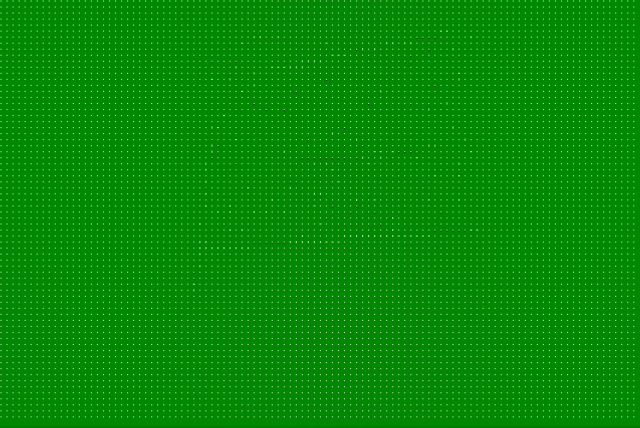
Give the GLSL for this pattern, as a Shadertoy shader.

```glsl
float hash(vec2 p)
{
    vec3 q = fract(vec3(p.xyx) * 0.1031);
    q += dot(q, q.yzx + 33.33);
    return fract((q.x + q.y) * q.z);
}

// Share of a pixel covered by a box of the given half size
float boxCover(vec2 d, vec2 halfSize, float pixel)
{
    vec2 overlap = clamp(halfSize + 0.5 * pixel - abs(d), vec2(0.0), min(2.0 * halfSize, vec2(pixel)));
    return overlap.x * overlap.y / (pixel * pixel);
}

// True where a sloping line passes through a grid point between two columns
bool onSlope(vec2 cell, vec2 start, float endColumn, float slope)
{
    float row = start.y + slope * (cell.x - start.x);
    return cell.x >= start.x && cell.x <= endColumn && abs(cell.y - row) < 0.5;
}

// Faint tilted outline traced by irregular dots
bool onOutline(vec2 cell)
{
    bool top = onSlope(cell, vec2(42.0, 12.0), 75.0, -0.21);
    bool middle = onSlope(cell, vec2(50.0, 26.4), 68.0, -0.08);
    bool bottom = onSlope(cell, vec2(34.0, 41.0), 79.0, -0.067);
    bool left = onSlope(cell.yx, vec2(20.0, 35.2), 48.0, -0.11);
    return bottom || ((top || middle || left) && hash(cell + 7.0) < 0.65);
}

void mainImage(out vec4 fragColor, in vec2 fragCoord)
{
    // Grid counted from the upper left corner
    float pixel = 106.2 / iResolution.x;
    vec2 p = vec2(fragCoord.x, iResolution.y - fragCoord.y) * pixel - 0.17;
    vec2 cell = floor(p + 0.5);
    vec2 d = p - cell;

    // Irregular dots along the outline and scattered inside it
    vec2 fromCentre = abs(cell - vec2(56.0, 23.0));
    bool scattered = fromCentre.x < 23.0 && fromCentre.y < 18.0 && hash(cell) < 0.06;
    bool irregular = onOutline(cell) || scattered;

    vec2 halfSize = vec2(0.095);
    float speck = 0.0;
    if (irregular) {
        float kind = hash(vec2(floor(cell.x / 6.0), cell.y) + 19.0);
        if (kind < 0.5) halfSize.y = 0.17;
        else if (kind < 0.7) halfSize.x = 0.17;
        else speck = boxCover(d - vec2(0.0, 0.17), vec2(0.09), pixel);
    }

    // Green ground with a slightly darker lower edge
    vec3 color = vec3(0.0, 0.533, 0.0);
    color *= 1.0 - 0.1 * (1.0 - smoothstep(0.002, 0.006, fragCoord.y / iResolution.y));

    // Dots and dark specks
    float inGrid = step(cell.x, 105.5) * step(cell.y, 69.5);
    color = mix(color, vec3(0.0), 0.75 * speck * inGrid);
    color = mix(color, vec3(1.0), 0.66 * boxCover(d, halfSize, pixel) * inGrid);
    fragColor = vec4(color, 1.0);
}
```
